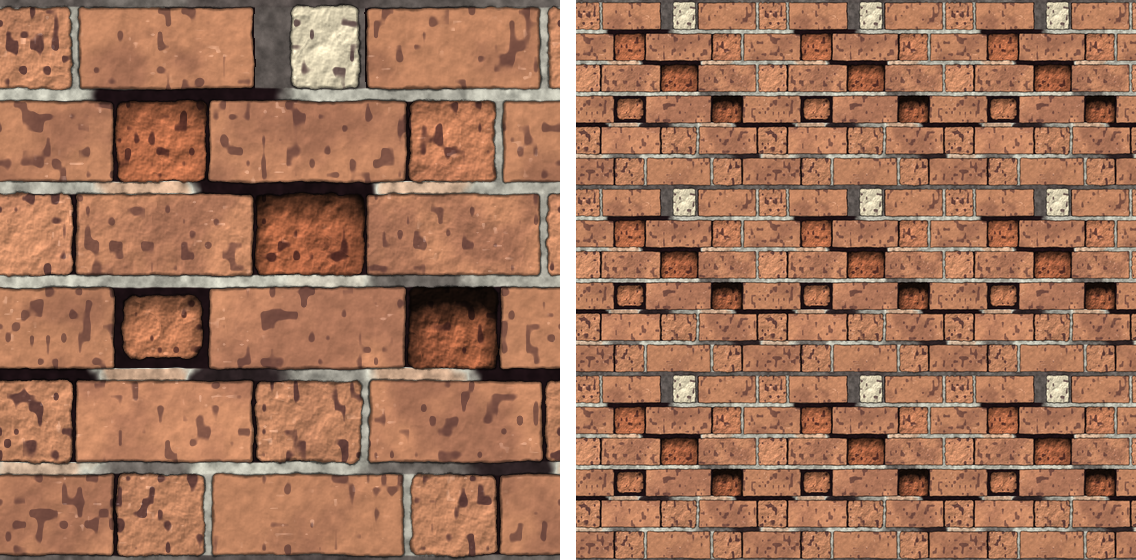
Left: one tile. Right: repeated 3 by 3.
A WebGL 2 fragment shader for this texture:

```glsl
#version 300 es
precision highp float;
uniform vec2 u_resolution;
out vec4 outColor;

const int COURSES = 6;
const float PITCH = 1.0 / float(COURSES);
const vec4 EVEN_EDGES = vec4(0.133, 0.455, 0.652, 0.971);
const vec4 ODD_EDGES = vec4(0.206, 0.371, 0.728, 0.891);
const float THIN_GAP = 0.003, WIDE_GAP = 0.0075, TOP_GAP = 0.014, BOTTOM_GAP = 0.0085;
const float CORNER = 0.006, WARP = 0.007, SOFT = 0.0013;
const vec3 CLAY = vec3(0.775, 0.535, 0.395);
const vec3 BURNT = vec3(0.57, 0.38, 0.30);
const vec3 CREAM = vec3(0.87, 0.82, 0.70);
const vec3 SHADOW = vec3(0.11, 0.065, 0.075);
const vec3 MORTAR = vec3(0.77, 0.76, 0.70);
const vec3 CRUMBS = vec3(0.82, 0.66, 0.54);
// Headers, two per course from the top: how deep each one sits
const float RECESS[12] = float[12](0.0, 0.0, 0.4, 0.2, 0.6, 0.0, 0.45, 0.95, 0.0, 0.0, 0.0, 0.0);
const int CREAM_HEADER = 0, LUMP_HEADER = 6;
// One bit per upright joint: set where it is filled with mortar
const int FILLED[6] = int[6](9, 8, 8, 0, 4, 6);
// Bed joints, six stretches each: 0 open shadow, 1 mortar, 2 crumbs
const float BED[36] = float[36](
  0.4, 0.5, 0.35, 0.3, 0.4, 0.45,   1.0, 0.0, 0.0, 1.0, 0.9, 1.0,
  0.9, 1.9, 0.0, 0.0, 1.8, 0.9,     1.0, 0.9, 1.0, 1.1, 0.5, 0.9,
  0.0, 1.9, 0.1, 0.8, 1.9, 0.0,     1.7, 0.5, 1.0, 0.9, 0.5, 0.1);

float hash(ivec2 p) {
  uint h = uint(p.x) * 73757u ^ uint(p.y) * 95471u;
  h = (h ^ (h >> 15)) * 2246822519u;
  h = (h ^ (h >> 13)) * 3266489917u;
  return float((h ^ (h >> 16)) & 65535u) / 65535.0;
}

// Value noise that wraps over the unit square
float noise(vec2 uv, ivec2 cells) {
  vec2 p = uv * vec2(cells), f = fract(p);
  ivec2 a = (ivec2(floor(p)) + cells) % cells, b = (a + 1) % cells, seed = cells * 57;
  f = f * f * (3.0 - 2.0 * f);
  return mix(mix(hash(a + seed), hash(ivec2(b.x, a.y) + seed), f.x),
             mix(hash(ivec2(a.x, b.y) + seed), hash(b + seed), f.x), f.y);
}

float fbm(vec2 uv, int cells) {
  float sum = 0.0, gain = 0.53;
  for (int i = 0; i < 4; i++, cells *= 2, gain *= 0.5) sum += gain * noise(uv, ivec2(cells));
  return sum;
}

float relief(vec2 uv) {
  float ridge = 1.0 - abs(2.0 * fbm(uv + 0.02 * noise(uv, ivec2(19)), 26) - 1.0);
  return fbm(uv, 38) + 0.5 * ridge;
}

// Fill level of a bed joint, with ragged changes between stretches
float bedLevel(vec2 uv, int bed) {
  float x = uv.x * 6.0 - 0.5 + 0.5 * (fbm(uv, 14) - 0.5);
  int i = (int(floor(x)) + 6) % 6, row = bed % COURSES * 6;
  return mix(BED[row + i], BED[row + (i + 1) % 6], smoothstep(0.38, 0.62, fract(x)));
}

void main() {
  vec2 uv = gl_FragCoord.xy / u_resolution;
  float grain = fbm(uv, 64);
  vec2 p = fract(uv + WARP * (vec2(fbm(uv, 22), fbm(uv.yx, 18)) - 0.5));

  // Course and brick under this point
  float y = (1.0 - p.y) * float(COURSES), down = fract(y) * PITCH;
  int course = int(floor(y)) % COURSES, id = 0;
  vec4 edges = course % 2 == 0 ? EVEN_EDGES : ODD_EDGES;
  float along = 0.0, width = 1.0;
  for (int i = 0; i < 4; i++) {
    float a = fract(p.x - edges[i]), w = fract(edges[(i + 1) % 4] - edges[i]);
    if (a < w) { id = i; along = a; width = w; }
  }
  bool header = (id + course) % 2 == 1;
  int slot = course * 2 + id / 2;
  bool cream = header && slot == CREAM_HEADER, lump = header && slot == LUMP_HEADER;
  float recess = header ? RECESS[slot] : 0.0, tone = hash(ivec2(id + 11, course + 5));

  // Brick outline: gaps are left, right, top, bottom
  vec2 fill = vec2((ivec2(FILLED[course]) >> ivec2(id, (id + 1) % 4)) & 1);
  vec4 gap = vec4(mix(vec2(THIN_GAP), vec2(WIDE_GAP), fill), TOP_GAP, BOTTOM_GAP);
  if (cream) gap += vec4(0.062, 0.008, -0.002, 0.002);
  if (lump) gap += vec4(0.011, 0.007, 0.014, 0.018);
  vec4 inset = vec4(along, width - along, down, PITCH - down) - gap;
  float radius = lump ? 0.025 : (header ? 2.0 * CORNER : CORNER);
  vec2 q = radius - min(inset.xz, inset.yw);
  float dist = length(max(q, 0.0)) + min(max(q.x, q.y), 0.0) - radius;
  dist += (header ? 0.008 : 0.004) * (grain - 0.5);

  // Joints: beds between courses, uprights between bricks
  float upright = cream ? 0.4 : 0.85 * (along < 0.5 * width ? fill.x : fill.y);
  float inBed = 1.0 - smoothstep(-0.002, 0.002, min(down - TOP_GAP, PITCH - down - BOTTOM_GAP));
  float level = mix(upright, bedLevel(uv, int(floor(y + 0.5))), inBed);
  vec3 joint = mix(mix(SHADOW, MORTAR, min(level, 1.0)), CRUMBS, max(level - 1.0, 0.0));
  joint *= 0.65 + 0.65 * grain;
  joint *= mix(0.35, 1.0, smoothstep(0.0, 0.0045, dist + 0.004 * (fbm(uv, 30) - 0.4)));

  // Clay: firing tone, stains, relief lit from upper left, pits
  float stain = smoothstep(0.42, 0.75, fbm(uv, 9) + 0.22 * (tone - 0.5));
  vec3 brick = mix(CLAY, BURNT, (header ? 0.3 : 0.65) * stain) * (0.94 + 0.12 * tone);
  if (cream || lump) brick = mix(CLAY, CREAM, cream ? 1.0 : 0.25);
  float rough = header ? 0.75 + 0.7 * recess : (course == 2 ? 0.5 : 0.22);
  float slope = relief(uv) - relief(fract(uv + vec2(-0.002, 0.003)));
  brick *= 1.0 + clamp(rough * slope * 1.8, -0.55, 0.4) + 0.22 * (grain - 0.5);
  float pits = smoothstep(0.76, 0.9, noise(uv, ivec2(70, 48)) * (0.65 + 0.7 * fbm(uv, 12)));
  brick = mix(brick, SHADOW * 2.0, pits * (header ? 0.7 : 0.5));
  brick += 0.13 * smoothstep(0.8, 0.95, noise(uv, ivec2(95, 130))) * smoothstep(0.5, 0.7, fbm(uv, 16));

  // Worn edges, and shade falling into sunken bricks
  brick *= mix(0.5, 1.0, smoothstep(0.0, 0.006, 0.006 * (fbm(uv, 42) - 0.45) - dist));
  float shade = 1.0 - smoothstep(0.0, 0.025 + 0.06 * recess, inset.z + 0.02 * (grain - 0.5));
  float sides = 1.0 - smoothstep(0.0, 0.035, min(inset.x, inset.y));
  brick *= 1.0 - clamp(recess * (0.9 * shade + 0.4 * sides + 0.22), 0.0, 0.9);
  brick *= mix(vec3(1.0), vec3(1.04, 0.88, 0.8), smoothstep(0.0, 0.5, recess));
  outColor = vec4(clamp(mix(brick, joint, smoothstep(-SOFT, SOFT, dist)), 0.0, 1.0), 1.0);
}
```
